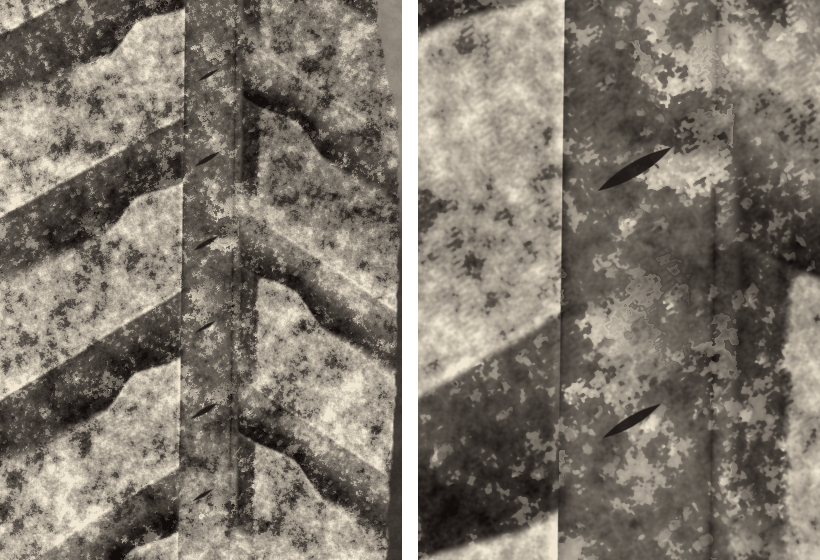
Left, the full canvas; right, a detail of the centre.
A Shadertoy shader for this texture:

```glsl
// Weathered tyre tread: slanted grooves repeat on both sides of an upright rib.
// Each side folds height into a repeat; a stepped profile shapes the groove.
// Layered noise stains the rubber; cellular spots add ragged chips and crust.

#define DARK vec3(0.07, 0.05, 0.045)
#define MID vec3(0.49, 0.46, 0.42)
#define LIGHT vec3(0.94, 0.90, 0.82)
#define LEFT_PERIOD 0.3125
#define RIGHT_PERIOD 0.30
#define SLASH_PERIOD 0.15
#define RIB_LEFT 0.331
#define RIB_RIGHT 0.434
#define LEAN 0.013
#define GRAIN 0.34
#define STAIN 0.24

vec2 hash2(vec2 p) {
    return fract(sin(vec2(dot(p, vec2(127.1, 311.7)), dot(p, vec2(269.5, 183.3)))) * 43758.5);
}

float noise(vec2 p) {
    vec2 i = floor(p), f = smoothstep(0.0, 1.0, fract(p));
    float low = mix(hash2(i).x, hash2(i + vec2(1, 0)).x, f.x);
    float high = mix(hash2(i + vec2(0, 1)).x, hash2(i + vec2(1, 1)).x, f.x);
    return mix(low, high, f.y) - 0.5;
}

// Layered noise around zero; a slow decay keeps it crumbly
float mottle(vec2 p) {
    float sum = 0.0, amp = 0.9;
    for (int i = 0; i < 5; i++) {
        sum += amp * noise(p);
        p = mat2(1.6, 1.2, -1.2, 1.6) * p + 7.3;
        amp *= 0.84;
    }
    return sum;
}

// Cellular spots: share is the fraction of cells that hold one
float spots(vec2 p, float share, float blur) {
    vec2 cell = floor(p);
    float cover = 0.0;
    for (int j = -1; j <= 1; j++)
    for (int i = -1; i <= 1; i++) {
        vec2 id = cell + vec2(i, j), rnd = hash2(id);
        float radius = 0.15 + 0.35 * hash2(id + 17.0).x;
        float spot = 1.0 - smoothstep(radius - blur, radius + blur, length(p - id - rnd));
        cover = max(cover, spot * step(hash2(id + 41.0).y, share));
    }
    return cover;
}

// Groove thickness, in repeats, with a step at some distance from the rib
float thickness(float away, float base) {
    return base - 0.06 * smoothstep(0.0, 0.085, away)
        + 0.11 * smoothstep(0.08, 0.135, away) - 0.05 * smoothstep(0.15, 0.33, away);
}

// Tone of one side; phase is 0 on the upper groove edge, face the tone there
float side(float phase, float away, float base, float face, float plate, float wear) {
    float c = fract(phase + 0.5) - 0.5;
    float far = smoothstep(0.08, 0.3, away);
    float thick = thickness(max(away, 0.0), base) + (0.02 + 0.05 * far) * wear;
    float blur = 0.014 + 0.06 * far;
    float inside = smoothstep(-0.012, 0.016, c) * (1.0 - smoothstep(thick - blur, thick + 0.6 * blur, c));
    float groove = mix(face, mix(0.1, 0.24, far), smoothstep(0.15, 0.8, c / thick));
    float above = 1.0 - smoothstep(0.0, 0.012, c);
    float rim = above * (0.09 * smoothstep(-0.2, -0.02, c) + 0.1 * smoothstep(-0.03, -0.01, c));
    float lip = 0.1 * exp(-abs(c - thick - 0.02) * 45.0) * (1.0 - far);
    return mix(plate + rim + lip, groove, inside);
}

void mainImage(out vec4 fragColor, in vec2 fragCoord) {
    vec2 p = fragCoord / iResolution.y;
    float px = 1.0 / iResolution.y;
    float down = 1.0 - p.y;
    float x = p.x + LEAN * down;
    float stain = mottle(p * 8.0 + 3.0);
    float grain = mottle(p * 34.0 + 11.0);
    float rough = down + 0.003 * stain;

    // Left grooves, steeper toward the bottom
    float awayL = RIB_LEFT - x;
    float phaseL = (rough - 0.208 - (0.5 + 0.15 * down) * awayL) / LEFT_PERIOD;
    float faceL = 0.31 + 0.2 * smoothstep(0.8, 0.95, down);
    float plateL = 0.66 + 0.1 * smoothstep(0.12, 0.33, awayL);
    float left = side(phaseL, awayL, 0.375, faceL, plateL, stain);
    left += 0.12 * smoothstep(0.008, 0.001, awayL);

    // Right grooves, with paler upper faces, and the dark channel beside the rib
    float awayR = x - RIB_RIGHT - 0.018;
    float phaseR = (rough - 0.085 - 0.66 * awayR) / RIGHT_PERIOD;
    float plateR = mix(0.50, 0.66, smoothstep(0.35, 0.6, down));
    float right = side(phaseR, awayR, 0.33, 0.55, plateR, stain);
    float turn = fract(phaseR);
    float channel = smoothstep(0.28, 0.36, turn) * (1.0 - smoothstep(0.8, 0.98, turn));
    channel *= 1.0 - smoothstep(0.01, 0.018, awayR + 0.004 * grain);
    right = mix(right, 0.1, 0.85 * channel);

    // Rib, paler near the bottom, with a dark seam along each edge
    float rib = mix(0.37, 0.62, smoothstep(0.7, 0.92, down + 0.06 * stain));
    rib -= 0.2 * exp(-abs(awayL) * 180.0) + 0.18 * exp(-abs(x - RIB_RIGHT + 0.012) * 350.0);
    float tone = mix(left, rib, smoothstep(-px, px, -awayL));
    float onRight = smoothstep(-0.004, 0.004, x - RIB_RIGHT + 0.004 * grain);
    tone = mix(tone, right, onRight);

    // Stains and grain, weaker in the shadows
    float onRib = step(awayL, 0.0) * (1.0 - onRight);
    float shade = 1.0 - smoothstep(0.3, 0.65, tone);
    tone += mix(1.0, 0.55, shade) * (GRAIN * grain + STAIN * stain);

    // Pale flakes in shadow, dark pits in light, crust mostly on the rib
    float flakes = smoothstep(0.3, 0.5, grain + 0.5 * stain);
    float chips = spots(p * 115.0 + 0.9 * grain, 0.2, 0.15);
    tone += shade * (0.2 * flakes + 0.22 * chips);
    float pits = smoothstep(0.3, 0.55, -grain - 0.6 * stain);
    tone -= 0.16 * (1.0 - shade) * pits;
    float crust = spots(p * 24.0 + 0.8 * grain + 5.0, 0.06 + 0.2 * onRib, 0.06);
    tone = mix(tone, 0.7 + 0.4 * grain, crust * (0.3 + 0.45 * onRib));

    // Slanted leaf-shaped cuts down the rib
    float cutPhase = (down - 0.134) / SLASH_PERIOD + 0.5;
    vec2 cut = vec2(x - 0.374, (0.5 - fract(cutPhase)) * SLASH_PERIOD);
    cut = mat2(0.86, -0.51, 0.51, 0.86) * cut;
    vec2 size = mix(vec2(0.017, 0.0025), vec2(0.027, 0.0045), hash2(vec2(floor(cutPhase), 4.0)).x);
    float leaf = abs(cut.y) - size.y * (1.0 - cut.x * cut.x / (size.x * size.x));
    tone = mix(tone, 0.04, 0.9 * (1.0 - smoothstep(-px, px, leaf)));

    // Outer margin, pale above and shadowed below
    float border = 0.675 + 0.036 * smoothstep(0.0, 0.25, down) - 0.02 * smoothstep(0.6, 1.0, down);
    float margin = mix(0.58, 0.2, smoothstep(0.25, 0.5, down)) + 0.06 * grain;
    tone = mix(tone, margin, smoothstep(-0.003, 0.003, p.x - border + 0.006 * stain));

    tone = clamp(tone, 0.0, 1.0);
    vec3 color = mix(mix(DARK, MID, min(tone * 2.0, 1.0)), LIGHT, max(tone * 2.0 - 1.0, 0.0));
    fragColor = vec4(color, 1.0);
}
```
